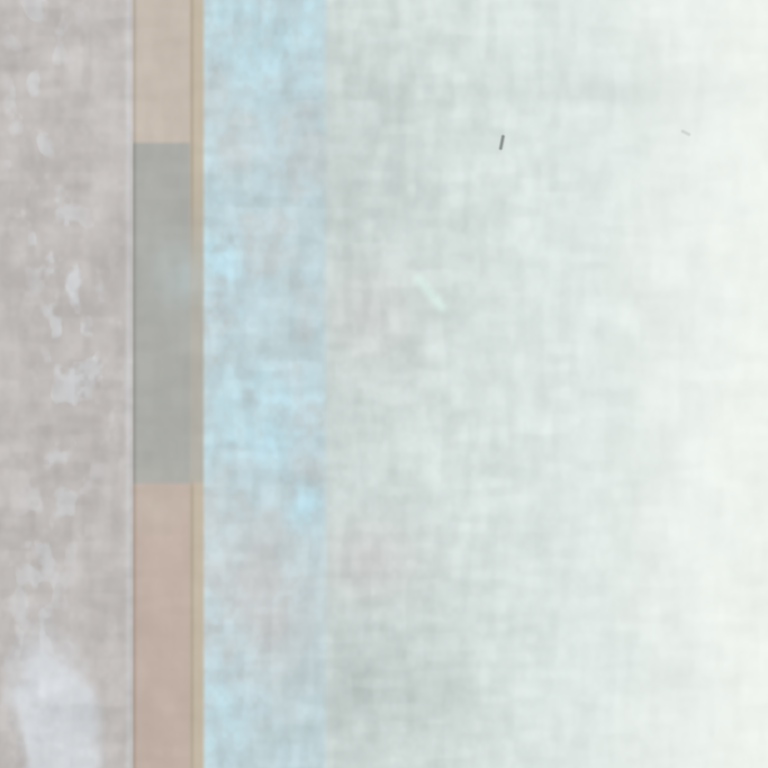
A WebGL 2 fragment shader for this texture:

```glsl
#version 300 es
precision highp float;
uniform vec2 u_resolution;
out vec4 outColor;

const float STONE_EDGE = 0.173;
const float STRIP_EDGE = 0.265;
const float BLUE_EDGE = 0.424;
const float INSET_LOW = 0.37;
const float INSET_HIGH = 0.814;
const float GRAIN = 0.055;
const float MOTTLE = 0.075;

const vec3 STONE = vec3(0.745, 0.728, 0.718);
const vec3 CHALK = vec3(0.84, 0.86, 0.88);
const vec3 TAN = vec3(0.775, 0.735, 0.69);
const vec3 CLAY = vec3(0.755, 0.69, 0.65);
const vec3 SLATE = vec3(0.67, 0.675, 0.655);
const vec3 OCHRE = vec3(0.765, 0.72, 0.645);
const vec3 BLUE = vec3(0.755, 0.825, 0.84);
const vec3 SKY = vec3(0.74, 0.88, 0.93);
const vec3 ROSE = vec3(0.80, 0.79, 0.785);
const vec3 MIST = vec3(0.79, 0.83, 0.82);
const vec3 PALE = vec3(0.865, 0.902, 0.89);
const vec3 IVORY = vec3(0.93, 0.95, 0.93);
const vec3 INK = vec3(0.42, 0.44, 0.43);

float hash(vec2 p) {
  p = fract(p * vec2(0.1031, 0.1137));
  p += dot(p, p.yx + 33.33);
  return fract((p.x + p.y) * p.x * 17.3);
}

// Cellular noise: each cell's value blended by distance to its point
float cells(vec2 p) {
  vec2 id = floor(p), f = p - id;
  float sum = 0.0, total = 0.0;
  for (int j = -1; j <= 1; j++)
    for (int i = -1; i <= 1; i++) {
      vec2 o = vec2(i, j), c = id + o + 100.0;
      vec2 d = o + 0.2 + 0.6 * vec2(hash(c), hash(c + 57.0)) - f;
      float w = exp(-4.5 * dot(d, d));
      sum += w * hash(c + 23.0);
      total += w;
    }
  return sum / total;
}

float layered(vec2 p) {
  return 0.5 * cells(p) + 0.3 * cells(p * 2.1 + 7.0) + 0.2 * cells(p * 4.3 + 19.0);
}

// Soft elliptical stain
float stain(vec2 p, vec2 center, vec2 size) {
  vec2 d = (p - center) / size;
  return exp(-dot(d, d));
}

float stepAt(float edge, float soft, float x) {
  return smoothstep(edge - soft, edge + soft, x);
}

float segment(vec2 p, vec2 a, vec2 b) {
  vec2 d = b - a;
  return length(p - a - d * clamp(dot(p - a, d) / dot(d, d), 0.0, 1.0));
}

vec3 stoneBand(vec2 p, float coarse, float fine) {
  vec3 c = STONE + 0.025 * stain(p, vec2(0.11, 0.95), vec2(0.08, 0.25));
  float column = stain(p, vec2(0.075 - 0.03 * sin(p.y * 9.0), p.y), vec2(0.045, 1.0));
  float flakes = smoothstep(0.5, 0.68, 0.5 * fine + 0.5 * cells(p * vec2(58.0, 34.0)));
  float height = 0.5 + 0.5 * stain(p, vec2(0.04, 0.58), vec2(0.1, 0.15));
  c = mix(c, CHALK, flakes * column * height * 0.75);
  float heap = stain(p, vec2(0.075, 0.07), vec2(0.065, 0.12));
  c = mix(c, CHALK, smoothstep(0.25, 0.75, heap + 0.9 * (coarse - 0.5)) * 0.8);
  c = mix(c, CHALK, 0.3 * stain(p, vec2(0.167, 0.5), vec2(0.004, 2.0)));
  return c;
}

vec3 woodStrip(vec2 p, float coarse) {
  vec3 c = mix(CLAY, SLATE, stepAt(INSET_LOW + 0.01 * (p.x - 0.2), 0.004, p.y));
  c = mix(c, TAN, stepAt(INSET_HIGH, 0.004, p.y));
  c = mix(c, TAN, 0.5 * stain(p, vec2(0.2, 0.34), vec2(0.04, 0.035)));
  c = mix(c, BLUE, 0.45 * stain(p, vec2(0.235, 0.65), vec2(0.035, 0.04)) * coarse * 2.0);
  float outside = 1.0 - stepAt(INSET_LOW, 0.01, p.y) + stepAt(0.7, 0.08, p.y);
  c = mix(c, OCHRE, stepAt(0.247, 0.004, p.x) * (0.3 + 0.6 * min(outside, 1.0)));
  c -= 0.055 * stain(p, vec2(0.25, 0.5), vec2(0.003, 2.0)) * outside;
  c -= 0.06 * stain(p, vec2(STONE_EDGE + 0.002, 0.5), vec2(0.003, 2.0));
  return c;
}

vec3 blueBand(vec2 p, float coarse, float fine) {
  float glow = stain(p, vec2(0.34, 0.95), vec2(0.09, 0.08));
  glow += stain(p, vec2(0.285, 0.65), vec2(0.04, 0.09));
  glow += stain(p, vec2(0.34, 0.45), vec2(0.07, 0.07));
  glow += 1.2 * stain(p, vec2(0.4, 0.335), vec2(0.022, 0.03));
  glow += 0.8 * stain(p, vec2(0.28, 0.07), vec2(0.04, 0.1));
  vec3 c = mix(BLUE, ROSE, 0.6 * stain(p, vec2(0.34, 0.21), vec2(0.08, 0.11)));
  c = mix(c, ROSE, 0.35 * smoothstep(0.45, 0.7, coarse));
  return mix(c, SKY, clamp(glow * (0.15 + 0.75 * fine) + 0.5 * (fine - 0.45), 0.0, 0.8));
}

vec3 plaster(vec2 p, float coarse) {
  vec3 c = mix(MIST, PALE, smoothstep(0.42, 0.76, p.x + 0.09 * (coarse - 0.5)));
  c = mix(c, IVORY, smoothstep(0.68, 1.0, p.x + 0.12 * (coarse - 0.5)));
  c = mix(c, PALE, 0.6 * stain(p, vec2(0.56, 1.0), vec2(0.14, 0.06)));
  c = mix(c, PALE, 0.45 * stain(p, vec2(0.53, 0.45), vec2(0.08, 0.12)));
  c = mix(c, ROSE, 0.6 * stain(p, vec2(0.48, 0.27), vec2(0.06, 0.05)));
  c = mix(c, ROSE, 0.4 * stain(p, vec2(0.48, 0.59), vec2(0.06, 0.07)));
  vec2 box = abs(p - vec2(0.52, 0.115)) - vec2(0.095, 0.07);
  c -= 0.03 * (1.0 - stepAt(0.0, 0.015, max(box.x, box.y)));
  c -= 0.025 * stain(p, vec2(0.78, 0.88), vec2(0.2, 0.015));
  float scrape = segment(p, vec2(0.545, 0.637), vec2(0.575, 0.6));
  c += vec3(0.03, 0.06, 0.05) * (1.0 - smoothstep(0.0, 0.012, scrape));
  float fleck = segment(p, vec2(0.652, 0.807), vec2(0.655, 0.822));
  c = mix(c, INK, 0.7 * (1.0 - smoothstep(0.0, 0.004, fleck)));
  float nick = segment(p, vec2(0.889, 0.829), vec2(0.897, 0.825));
  return mix(c, INK, 0.18 * (1.0 - smoothstep(0.0, 0.004, nick)));
}

void main() {
  vec2 p = gl_FragCoord.xy / u_resolution;
  float coarse = layered(p * vec2(13.0, 11.0));
  float fine = layered(p * vec2(36.0, 30.0) + 40.0);
  float weave = cells(p * vec2(85.0, 24.0)) + cells(p * vec2(24.0, 85.0) + 9.0) - 1.0;

  // Vertical bands from left to right
  vec3 color = stoneBand(p, coarse, fine);
  color = mix(color, woodStrip(p, coarse), stepAt(STONE_EDGE, 0.002, p.x));
  color = mix(color, blueBand(p, coarse, fine), stepAt(STRIP_EDGE, 0.004, p.x));
  color = mix(color, plaster(p, coarse), stepAt(BLUE_EDGE, 0.006, p.x));

  // Worn surface, quieter on the strip and toward the right
  float wear = mix(1.0, 0.4, smoothstep(0.45, 1.0, p.x));
  wear *= 1.0 - 0.6 * stepAt(STONE_EDGE, 0.003, p.x) * (1.0 - stepAt(STRIP_EDGE, 0.003, p.x));
  color += wear * (MOTTLE * (fine - 0.5) + GRAIN * weave * 0.7);
  outColor = vec4(clamp(color, 0.0, 1.0), 1.0);
}
```
